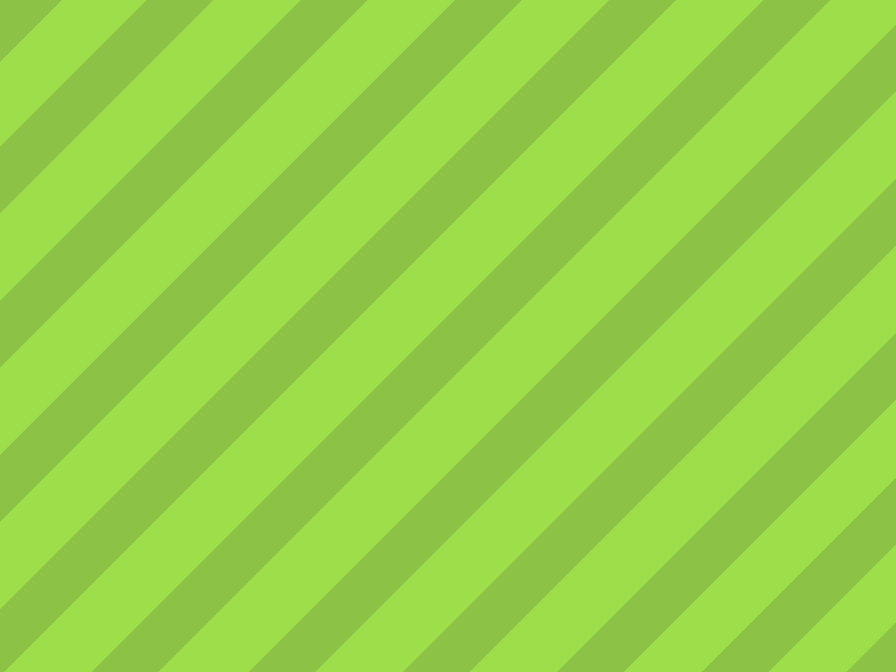
This pattern is drawn by a Shadertoy shader. Its source:

```glsl
const vec3 LIGHT_GREEN = vec3(0.62, 0.87, 0.29);
const vec3 DARK_GREEN = vec3(0.55, 0.76, 0.27);

// Lengths are fractions of the canvas height, measured along the x axis.
const int STRIPE_COUNT = 11;
const float FIRST_EDGE = -0.0113;
const float PITCH = 0.2295;
const float STRIPE_WIDTH = 0.0993;
const float OUTER_SHIFT = 0.0042;   // offset of stripes away from the even group
const float EVEN_CENTER = 3.0;
const float EVEN_RADIUS = 2.5;
const float TIGHTENING = 0.01424;   // pitch lost per stripe near the last corner
const float LAST_FULL_PITCH = 8.0;

// Leading edge of a stripe, with slightly uneven spacing.
float stripeStart(float index) {
    float shift = OUTER_SHIFT * step(EVEN_RADIUS, abs(index - EVEN_CENTER));
    float squeeze = TIGHTENING * max(index - LAST_FULL_PITCH, 0.0);
    return FIRST_EDGE + PITCH * index + shift - squeeze;
}

// Antialiased coverage of the band that begins at start.
float stripeCoverage(float position, float start, float softness) {
    float halfWidth = 0.5 * STRIPE_WIDTH;
    float dist = abs(position - start - halfWidth) - halfWidth;
    return 1.0 - smoothstep(-softness, softness, dist);
}

void mainImage(out vec4 fragColor, in vec2 fragCoord) {
    vec2 uv = fragCoord / iResolution.y;
    float diagonal = uv.x + 1.0 - uv.y;   // zero at the upper left corner
    float softness = 1.0 / iResolution.y;

    float coverage = 0.0;
    for (int i = 0; i < STRIPE_COUNT; i++) {
        coverage = max(coverage, stripeCoverage(diagonal, stripeStart(float(i)), softness));
    }

    fragColor = vec4(mix(LIGHT_GREEN, DARK_GREEN, coverage), 1.0);
}
```
